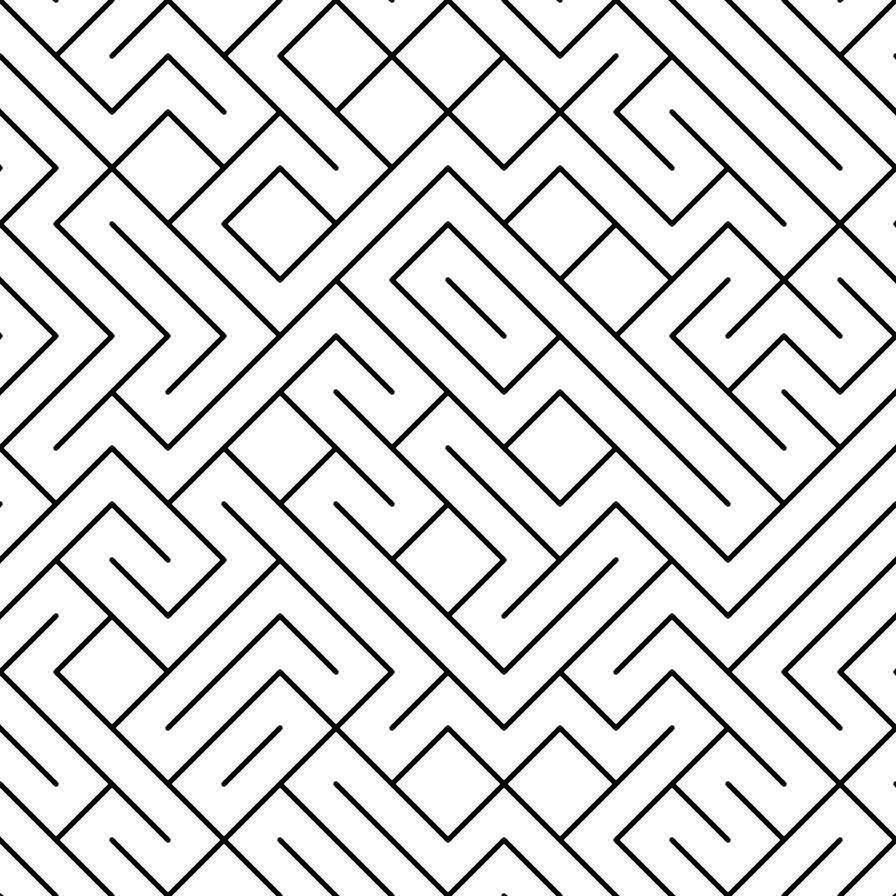
This pattern is drawn by a WebGL 2 fragment shader. Its source:

```glsl
#version 300 es
precision highp float;

#define CELLS 16
#define HALF_WIDTH 0.047
#define FALLING_SHARE 0.56
#define SEED 7u
#define INK vec3(0.0)
#define PAPER vec3(1.0)

uniform vec2 u_resolution;
out vec4 fragColor;

// Integer hash of a cell, wrapped so that the maze tiles
float cellHash(ivec2 cell) {
    uvec2 c = uvec2((cell + CELLS) % CELLS);
    uint h = c.x * 374761393u + c.y * 668265263u + SEED * 974711u;
    h = (h ^ (h >> 15)) * 2246822519u;
    h = (h ^ (h >> 13)) * 3266489917u;
    h ^= h >> 16;
    return float(h >> 8) / 16777216.0;
}

float segmentDistance(vec2 p, vec2 a, vec2 b) {
    vec2 ab = b - a;
    float t = clamp(dot(p - a, ab) / dot(ab, ab), 0.0, 1.0);
    return length(p - a - ab * t);
}

// Distance to the one diagonal of a cell, p measured from its lower left corner
float diagonalDistance(vec2 p, ivec2 cell) {
    float falling = step(cellHash(cell), FALLING_SHARE);
    return segmentDistance(p, vec2(0.0, falling), vec2(1.0, 1.0 - falling));
}

void main() {
    vec2 grid = gl_FragCoord.xy / u_resolution * float(CELLS);
    ivec2 cell = ivec2(floor(grid));
    vec2 local = fract(grid);

    // Neighbours are included so that round line ends cross cell borders
    float dist = 1.0;
    for (int y = -1; y <= 1; y++) {
        for (int x = -1; x <= 1; x++) {
            ivec2 offset = ivec2(x, y);
            dist = min(dist, diagonalDistance(local - vec2(offset), cell + offset));
        }
    }

    // One pixel of edge smoothing
    float pixel = float(CELLS) / min(u_resolution.x, u_resolution.y);
    float coverage = clamp((HALF_WIDTH - dist) / pixel + 0.5, 0.0, 1.0);
    fragColor = vec4(mix(PAPER, INK, coverage), 1.0);
}
```
